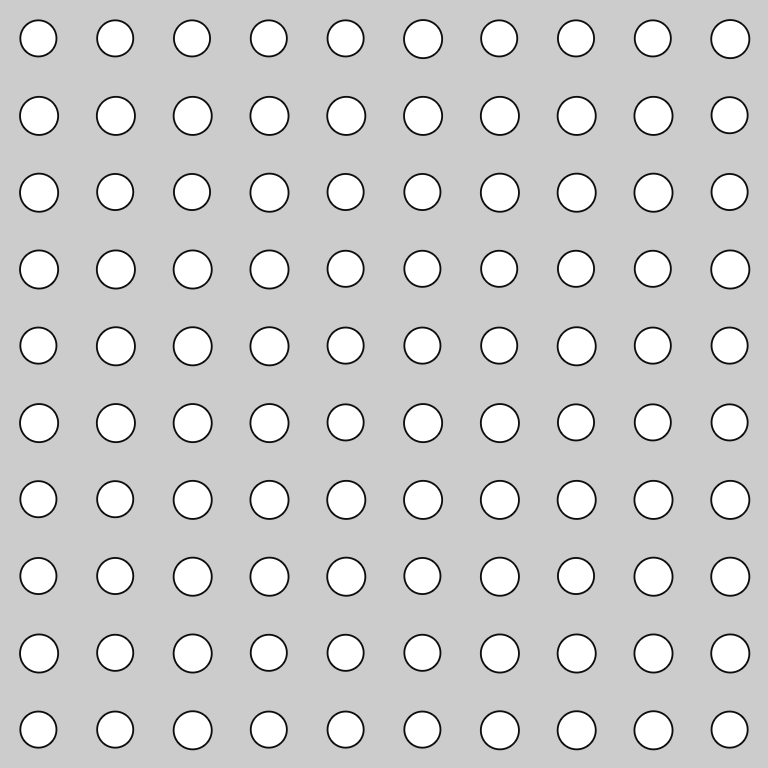
Give the GLSL for this pattern, as a three.js fragment shader.

```glsl
#define REPEATS 10.0
#define SMALL_RADIUS 0.235
#define LARGE_RADIUS 0.248
#define LARGE_SHIFT vec2(0.009, -0.009)
#define LARGE_SHARE 0.58
#define LINE_WIDTH 0.024
#define GROUND_COLOR vec3(0.80)
#define DISC_COLOR vec3(1.0)
#define LINE_COLOR vec3(0.05)

varying vec2 vUv;

float hash(vec2 p) {
  return fract(sin(dot(p, vec2(127.1, 311.7))) * 43758.5453);
}

// Coverage of the region where the signed distance is negative
float fill(float dist, float pixel) {
  return clamp(0.5 - dist / pixel, 0.0, 1.0);
}

void main() {
  vec2 grid = vUv * REPEATS;
  vec2 cell = mod(floor(grid), REPEATS);
  vec2 local = fract(grid) - 0.5;
  float pixel = max(fwidth(grid.x), 0.0001);

  // Each disc is either small or slightly larger and nudged
  float large = step(hash(cell + 1.0), LARGE_SHARE);
  float radius = mix(SMALL_RADIUS, LARGE_RADIUS, large);
  float dist = length(local - LARGE_SHIFT * large) - radius;

  // Outlined disc on the plain ground
  float outer = fill(dist - 0.5 * LINE_WIDTH, pixel);
  float inner = fill(dist + 0.5 * LINE_WIDTH, pixel);
  vec3 color = mix(GROUND_COLOR, LINE_COLOR, outer);
  color = mix(color, DISC_COLOR, inner);

  gl_FragColor = vec4(color, 1.0);
}
```
